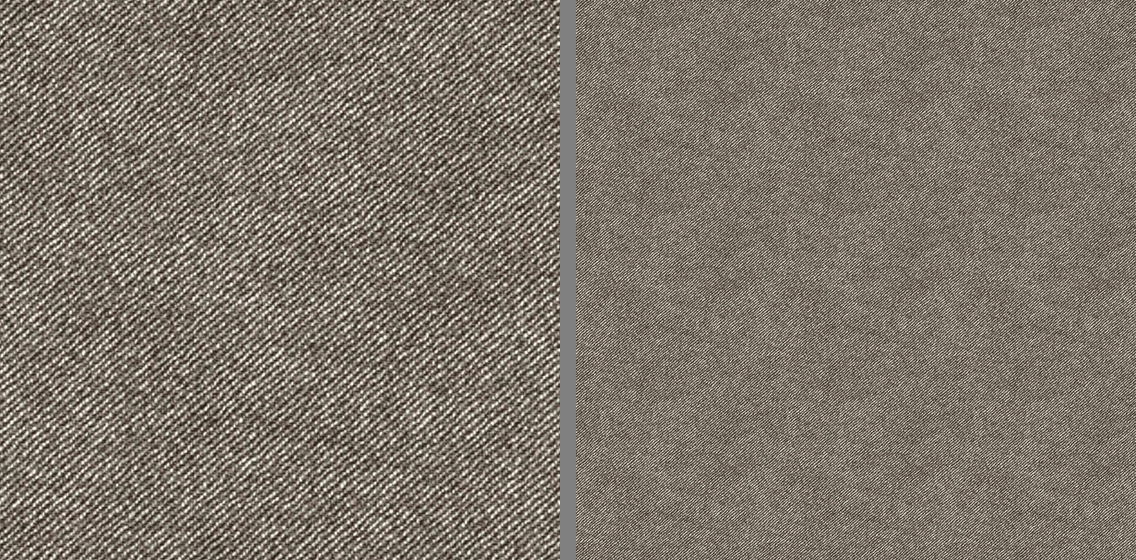
Left, the tile; right, the same tile 3 across and 3 down.
A WebGL 1 fragment shader for this texture:

```glsl
precision highp float;

// Brown and off-white woollen twill: diagonal ridges rise to the right, each a
// chain of small warp floats over dark grooves. Threads sit on a wrapping grid;
// periodic noise bends the yarns, weakens the ridges in patches and adds fuzz.

uniform vec2 u_resolution;

const float TAU = 6.2831853;
const float FLOAT_STEP = 3.0;                // threads between two ridges
const vec2 RIDGES = vec2(57.0, 66.0);        // ridges across and down
const vec2 THREADS = RIDGES * FLOAT_STEP;
const float BEAD_LEAN = 0.9;                 // turns beads across the ridge
const vec3 GROOVE_BROWN = vec3(0.16, 0.11, 0.07);
const vec3 YARN_CREAM = vec3(0.92, 0.90, 0.86);

float hash(vec2 cell, float seed) {
  vec3 q = fract(vec3(cell.xyx + seed) * vec3(0.1031, 0.1030, 0.0973));
  q += dot(q, q.yzx + 33.33);
  return fract((q.x + q.y) * q.z);
}

// Value noise in -0.5..0.5 that wraps after the given number of cells.
float tileNoise(vec2 uv, vec2 cells, float seed) {
  vec2 p = uv * cells;
  vec2 i = floor(p);
  vec2 f = p - i;
  f = f * f * (3.0 - 2.0 * f);
  vec2 lo = mod(i, cells);
  vec2 hi = mod(i + 1.0, cells);
  float bottom = mix(hash(lo, seed), hash(vec2(hi.x, lo.y), seed), f.x);
  float top = mix(hash(vec2(lo.x, hi.y), seed), hash(hi, seed), f.x);
  return mix(bottom, top, f.y) - 0.5;
}

float wave(float x) {
  return 0.5 + 0.5 * cos(TAU * x);
}

// Uneven yarn: a slow drift plus a short kink.
vec2 yarnBend(vec2 uv) {
  vec2 drift = vec2(tileNoise(uv, vec2(19.0, 23.0), 3.0),
                    tileNoise(uv, vec2(21.0, 17.0), 11.0));
  vec2 kink = vec2(tileNoise(uv, vec2(87.0, 71.0), 19.0),
                   tileNoise(uv, vec2(79.0, 93.0), 27.0));
  return 0.6 * drift + 0.6 * kink;
}

vec3 twill(vec2 uv) {
  vec2 thread = uv * THREADS + yarnBend(uv);

  // Nearest ridge and the warp float at this place along it
  float diagonal = (thread.x - thread.y) / FLOAT_STEP;
  float ridgeId = floor(diagonal + 0.5);
  float along = thread.x - BEAD_LEAN * (diagonal - ridgeId);
  float column = floor(along);
  vec2 floatId = mod(vec2(column, column - FLOAT_STEP * ridgeId), THREADS);

  // Rounded ridge profile, broken into beads along its length
  float ridge = pow(wave(diagonal), 1.3);
  float bead = wave(along - 0.5);
  float strength = mix(0.65, 1.35, hash(floatId, 41.0));
  float wear = 1.0 + 0.22 * tileNoise(uv, vec2(13.0, 29.0), 53.0);
  float tone = 0.17 + ridge * (0.42 + 0.36 * bead) * strength * wear;

  // Weft glints in the grooves, loose fibres and soft cloudy shading
  tone += 0.14 * (1.0 - ridge) * (wave(thread.y) - 0.5);
  tone += 0.44 * tileNoise(uv, vec2(310.0, 290.0), 67.0);
  tone += 0.04 * tileNoise(uv, vec2(5.0, 9.0), 71.0);
  tone += 0.04 * tileNoise(uv, vec2(16.0, 37.0), 83.0);

  // Slight warm or green shift from yarn to yarn
  float dyeShift = hash(floatId, 97.0) - 0.5;
  vec3 tint = dyeShift * vec3(0.020, -0.010, 0.004);
  return mix(GROOVE_BROWN, YARN_CREAM, clamp(tone, 0.0, 1.1)) + tint;
}

void main() {
  // Four samples per pixel smooth the fine threads
  vec3 color = vec3(0.0);
  for (int y = 0; y < 2; y++) {
    for (int x = 0; x < 2; x++) {
      vec2 offset = (vec2(float(x), float(y)) - 0.5) * 0.5;
      color += twill((gl_FragCoord.xy + offset) / u_resolution);
    }
  }
  gl_FragColor = vec4(color * 0.25, 1.0);
}
```
